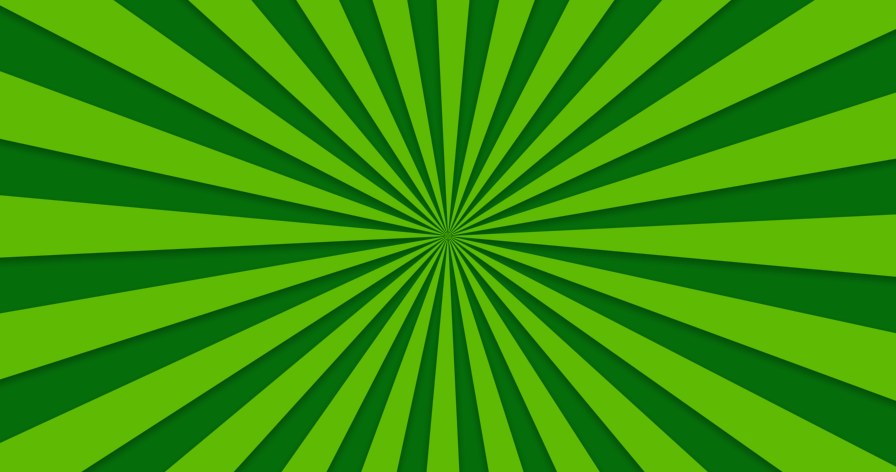
Write a Shadertoy shader that draws this background.

```glsl
// Signed distance to the nearest of 24 rays, negative inside
float rayDistance(vec2 p) {
    float spacing = radians(15.0);
    float angle = atan(p.y, p.x) + radians(1.22);
    float offAxis = abs(mod(angle + 0.5 * spacing, spacing) - 0.5 * spacing);
    return length(p) * sin(offAxis - radians(3.98));
}

void mainImage(out vec4 fragColor, in vec2 fragCoord) {
    vec2 p = (fragCoord - 0.5 * iResolution.xy) / iResolution.y;
    float pixel = 1.0 / iResolution.y;

    vec3 darkGreen = vec3(0.02, 0.43, 0.04);
    vec3 shadowGreen = vec3(0.01, 0.28, 0.03);
    vec3 limeGreen = vec3(0.37, 0.73, 0.01);

    // Soft shadow dropped below each ray
    float shadow = 1.0 - smoothstep(-0.018, 0.018, rayDistance(p + vec2(0.0, 0.008)));
    vec3 color = mix(darkGreen, shadowGreen, shadow);

    // Bright rays with smooth edges
    float ray = 1.0 - smoothstep(-0.8 * pixel, 0.8 * pixel, rayDistance(p));
    color = mix(color, limeGreen, ray);

    fragColor = vec4(color, 1.0);
}
```
